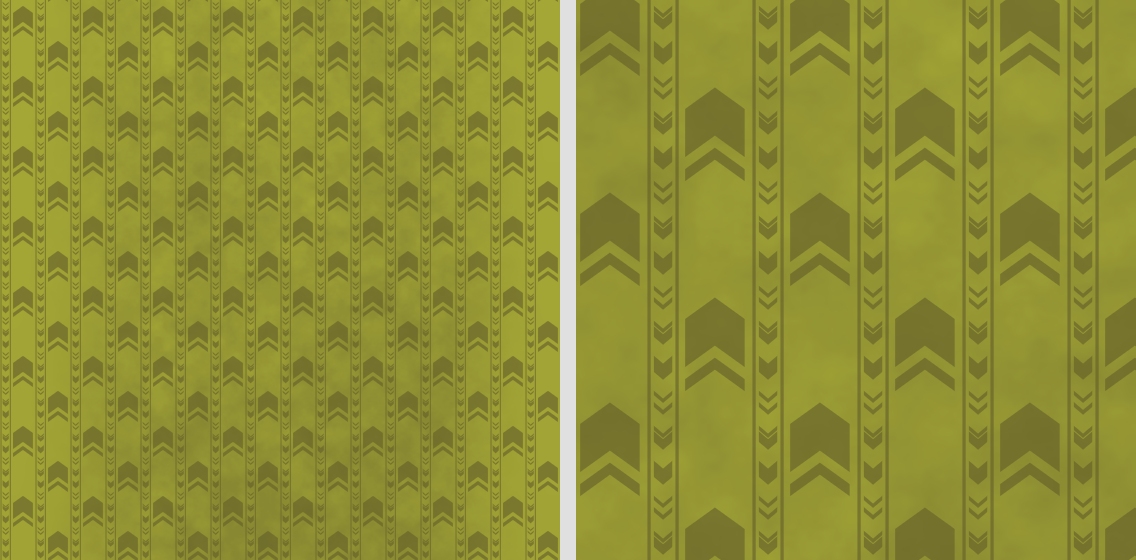
Left: the whole. Right: its middle third, enlarged.
Give the GLSL for this pattern, as a WebGL 2 fragment shader.

```glsl
#version 300 es
precision highp float;
// Olive striped cloth: staggered upward arrows between ruled strips of small chevrons.

uniform vec2 u_resolution;
out vec4 fragColor;

// Lengths are in design units; the canvas is CANVAS units wide.
const float CANVAS = 768.0;
const float COLUMN = 48.0;         // 16 columns across
const float ARROW_PERIOD = 96.0;   // 8 arrows down each column
const float ARROW_X = 31.5;
const float ARROW_TOP = 8.0;
const float ARROW_HALF = 13.6;
const float ARROW_SLOPE = 0.72;
const vec2 ARROW_BODY = vec2(0.0, 22.0);
const vec2 ARROW_TAIL = vec2(27.5, 33.0);
const float STRIP_X = 7.8;
const float RULE_OFFSET = 6.4;
const float RULE_WIDTH = 1.5;
const float CHEVRON_PITCH = 16.0;  // three weights make one cycle
const float CHEVRON_HALF = 4.2;
const float CHEVRON_SLOPE = 0.85;

const vec3 GROUND = vec3(0.645, 0.655, 0.208);
const vec3 GROUND_WORN = vec3(0.535, 0.535, 0.196);
const vec3 INK = vec3(0.488, 0.475, 0.184);
const vec3 INK_WORN = vec3(0.445, 0.435, 0.172);

float hash(vec2 p) {
    return fract(sin(dot(p, vec2(127.1, 311.7))) * 43758.5453);
}

float valueNoise(vec2 p) {
    vec2 cell = floor(p);
    vec2 f = fract(p);
    f = f * f * (3.0 - 2.0 * f);
    return mix(mix(hash(cell), hash(cell + vec2(1.0, 0.0)), f.x),
               mix(hash(cell + vec2(0.0, 1.0)), hash(cell + vec2(1.0, 1.0)), f.x), f.y);
}

float cloud(vec2 p) {
    float sum = 0.0;
    float weight = 0.5;
    for (int i = 0; i < 4; i++) {
        sum += weight * valueNoise(p);
        p = p * 2.03 + 17.3;
        weight *= 0.55;
    }
    return sum;
}

// Smooth coverage of v between the ends of range.
float band(float v, vec2 range, float aa) {
    return clamp((v - range.x) / aa + 0.5, 0.0, 1.0)
         * clamp((range.y - v) / aa + 0.5, 0.0, 1.0);
}

// Solid pointed body above a detached chevron; p.y grows downwards.
float arrows(vec2 p, float aa) {
    float column = floor(p.x / COLUMN);
    float x = abs(mod(p.x, COLUMN) - ARROW_X);
    float stagger = mod(column, 2.0) * 0.5 * ARROW_PERIOD;
    float y = mod(p.y - ARROW_TOP - stagger + 4.0, ARROW_PERIOD) - 4.0;
    float depth = y - ARROW_SLOPE * x;
    float shape = max(band(depth, ARROW_BODY, aa * 1.23), band(depth, ARROW_TAIL, aa * 1.23));
    return shape * band(x, vec2(-ARROW_HALF, ARROW_HALF), aa);
}

// Two rules enclosing downward chevrons that grow heavier in threes.
float strips(vec2 p, float aa) {
    float x = abs(mod(p.x - STRIP_X + 0.5 * COLUMN, COLUMN) - 0.5 * COLUMN);
    float rule = band(x - RULE_OFFSET, vec2(-0.5, 0.5) * RULE_WIDTH, aa);
    float weight = mod(floor(p.y / CHEVRON_PITCH), 3.0);
    float y = mod(p.y, CHEVRON_PITCH) - 0.5 * CHEVRON_PITCH;
    float depth = y + CHEVRON_SLOPE * x;
    float upper = band(depth, vec2(-1.8, 0.2), aa * 1.3);
    float lower = band(depth, vec2(3.4 - 2.6 * weight, 5.6), aa * 1.3);
    float chevron = max(upper, lower) * band(x, vec2(-CHEVRON_HALF, CHEVRON_HALF), aa);
    return max(rule, chevron);
}

// Mottled darkening, strongest low in the middle and fading at the sides.
float wear(vec2 uv) {
    float middle = smoothstep(0.03, 0.3, uv.x) * smoothstep(0.98, 0.76, uv.x);
    float mottle = cloud(uv * 36.0) - 0.45;
    float patches = valueNoise(uv * 9.0 + 5.0) - 0.5;
    float streaks = valueNoise(vec2(uv.x * 14.0, uv.y * 1.5) + 31.0) - 0.5;
    float shade = 0.34 + 0.26 * (1.0 - uv.y) + 0.75 * mottle + 0.25 * patches + 0.25 * streaks;
    return clamp(middle * shade + 0.12 * (1.0 - uv.y), 0.0, 1.0);
}

void main() {
    float side = min(u_resolution.x, u_resolution.y);
    vec2 uv = gl_FragCoord.xy / side;
    vec2 p = vec2(uv.x, 1.0 - uv.y) * CANVAS;
    float aa = CANVAS / side;

    float worn = wear(uv);
    vec3 ground = mix(GROUND, GROUND_WORN, worn);
    vec3 ink = mix(INK, INK_WORN, worn);
    float coverage = max(arrows(p, aa), strips(p, aa));
    fragColor = vec4(mix(ground, ink, coverage), 1.0);
}
```
